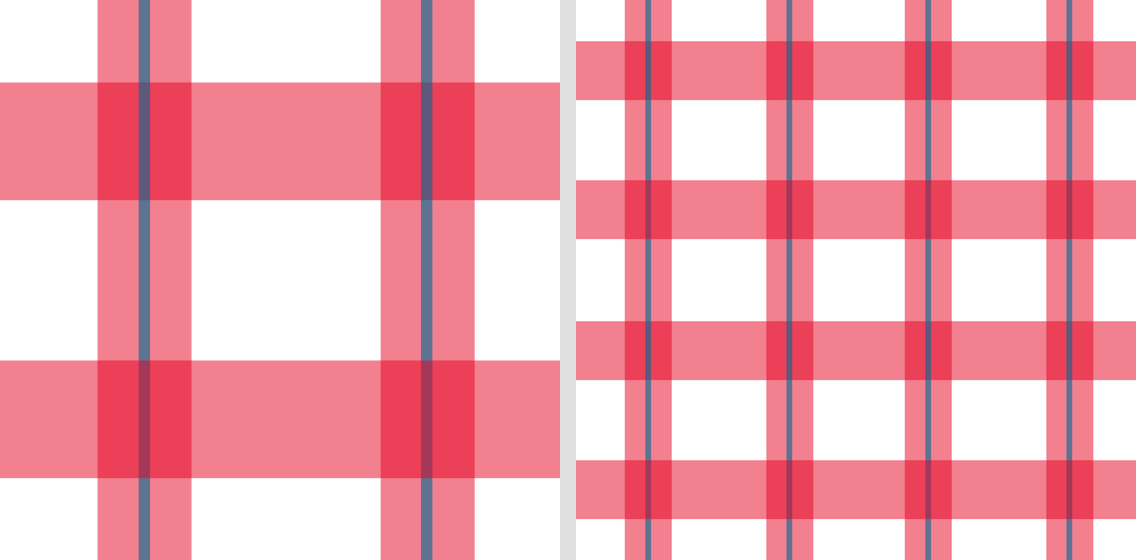
Left, the tile; right, the same tile 2 across and 2 down.
This pattern is drawn by a three.js fragment shader. Its source:

```glsl
varying vec2 vUv;

// Coverage of a stripe, with an edge one screen sample wide
float stripe(float x, float center, float halfWidth) {
  float edge = max(fwidth(x), 1e-5);
  return clamp((halfWidth - abs(x - center)) / edge + 0.5, 0.0, 1.0);
}

void main() {
  vec3 white = vec3(1.0);
  vec3 pink = vec3(0.95, 0.50, 0.56);
  vec3 red = vec3(0.92, 0.25, 0.34);
  vec3 blue = vec3(0.37, 0.45, 0.57);
  vec3 plum = vec3(0.64, 0.22, 0.35);
  vec3 slate = vec3(0.36, 0.35, 0.49);

  // Two repeats each way, with slightly uneven spacing
  vec2 repeat = floor(vUv * 2.0);
  float column = stripe(vUv.x, 0.2581 + 0.5056 * repeat.x, 0.0839);
  float row = stripe(vUv.y, 0.2512 + 0.4964 * repeat.y, 0.1051);
  float line = stripe(vUv.x, 0.2578 + 0.5041 * repeat.x, 0.0102);

  // Translucent bands deepen where they cross
  vec3 color = mix(mix(white, pink, column), mix(pink, red, column), row);

  // Thin line, tinted differently by the lower and upper rows
  vec3 crossing = mix(plum, slate, repeat.y);
  color = mix(color, mix(blue, crossing, row), line);

  gl_FragColor = vec4(color, 1.0);
}
```
